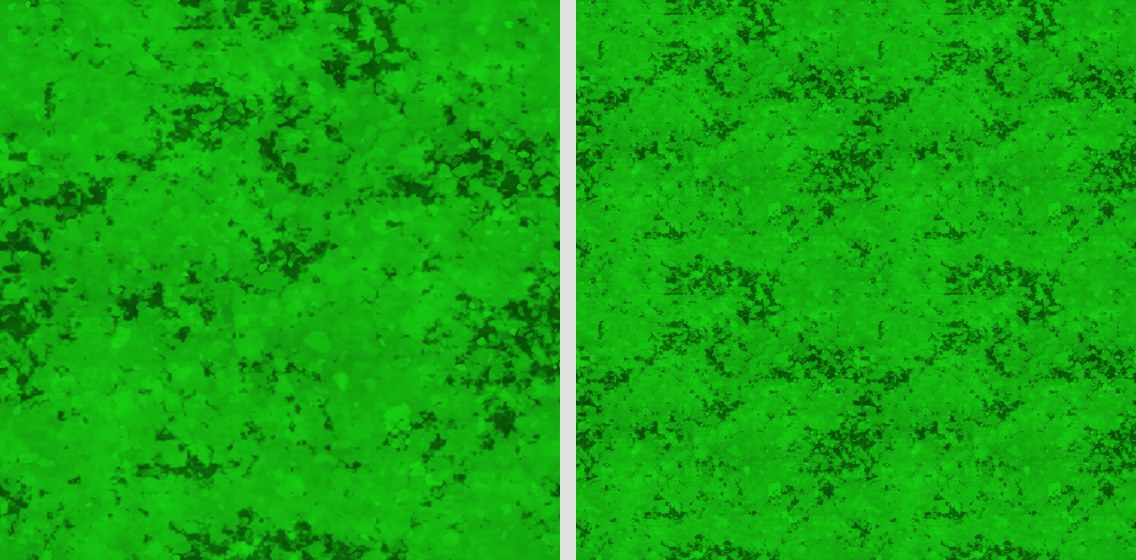
Left, the tile; right, the same tile 2 across and 2 down.
A three.js fragment shader for this texture:

```glsl
// Seamless mossy green ground: soft overlapping leaf discs with dark ragged speckles.
varying vec2 vUv;

const vec3 LEAF_TINT = vec3(0.108, 1.0, 0.083);
const float GROUND_LEVEL = 0.685;
const float SHADE_DEPTH = 0.34;

float hash(vec2 p) {
  return fract(sin(dot(p, vec2(127.1, 311.7))) * 43758.5453);
}

// Value noise that wraps after a whole number of cells.
float noise(vec2 uv, vec2 cells, float seed) {
  vec2 p = uv * cells;
  vec2 i = floor(p);
  vec2 f = fract(p);
  f = f * f * (3.0 - 2.0 * f);
  vec2 lo = mod(i, cells) + seed;
  vec2 hi = mod(i + 1.0, cells) + seed;
  return mix(mix(hash(lo), hash(vec2(hi.x, lo.y)), f.x),
             mix(hash(vec2(lo.x, hi.y)), hash(hi), f.x), f.y);
}

// Three octaves, normalised to 0..1.
float fbm(vec2 uv, vec2 cells, float gain, float seed) {
  float sum = 0.0;
  float total = 0.0;
  float weight = 1.0;
  for (int k = 0; k < 3; k++) {
    sum += weight * noise(uv, cells, seed);
    total += weight;
    weight *= gain;
    cells *= 2.0;
    seed += 17.3;
  }
  return sum / total;
}

// Paints one layer of scattered, slightly oval discs over a brightness level.
float paintDiscs(float level, vec2 uv, vec2 cells, float cover, float seed) {
  vec2 p = uv * cells;
  vec2 base = floor(p);
  for (int y = -1; y <= 1; y++) {
    for (int x = -1; x <= 1; x++) {
      vec2 cell = base + vec2(float(x), float(y));
      vec2 id = mod(cell, cells) + seed;
      vec2 center = cell + 0.15 + 0.7 * vec2(hash(id + 3.1), hash(id + 7.7));
      float radius = mix(0.25, 0.62, hash(id + 11.3));
      float stretch = mix(0.8, 1.25, hash(id + 19.9));
      float dist = length((p - center) * vec2(1.0 / stretch, stretch));
      float tone = hash(id + 23.5);
      float opacity = mix(0.35, 0.9, hash(id + 31.1)) * step(hash(id), cover);
      float disc = 1.0 - smoothstep(radius * 0.72, radius, dist);
      level = mix(level, 0.66 + 0.17 * tone * tone, disc * opacity);
    }
  }
  return level;
}

// Ragged fine specks, gathered into wide clusters.
float speckles(vec2 uv) {
  float cluster = fbm(uv, vec2(6.0, 9.0), 0.6, 41.0);
  float fine = fbm(uv, vec2(46.0, 50.0), 0.7, 67.0);
  return smoothstep(0.92, 1.19, fine + 0.8 * cluster);
}

void main() {
  // Wobble the disc outlines.
  vec2 wobble = vec2(fbm(vUv, vec2(40.0), 0.6, 5.0), fbm(vUv, vec2(40.0), 0.6, 13.0)) - 0.5;
  vec2 uv = vUv + 0.022 * wobble;

  // Ground and broad leaves.
  float level = GROUND_LEVEL + 0.22 * (fbm(vUv, vec2(5.0, 8.0), 0.6, 83.0) - 0.5);
  level = paintDiscs(level, uv, vec2(15.0, 17.0), 0.5, 101.0);
  level = paintDiscs(level, uv, vec2(27.0, 30.0), 0.5, 139.0);

  // Dark gaps, partly covered by small leaves.
  level -= SHADE_DEPTH * speckles(vUv);
  level = paintDiscs(level, uv, vec2(37.0, 41.0), 0.28, 173.0);
  level = paintDiscs(level, uv, vec2(68.0, 74.0), 0.25, 211.0);

  // Gentle mottling.
  level += 0.14 * (fbm(vUv, vec2(32.0, 36.0), 0.8, 251.0) - 0.5);

  gl_FragColor = vec4(LEAF_TINT * clamp(level, 0.3, 0.86), 1.0);
}
```
